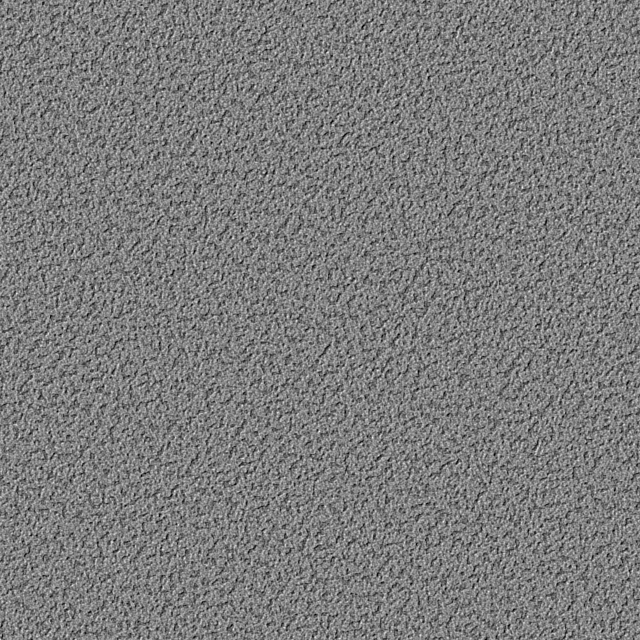
This texture is drawn by a Shadertoy shader. Its source:

```glsl
// Fine grey stucco: gritty plaster with small dark pits, lit from the upper left.

#define PIT_SCALE 98.0      // pits per canvas height
#define GRIT_SCALE 195.0    // lumps of grit per canvas height
#define SPECK_SCALE 330.0   // finest grains per canvas height
#define PIT_LIGHT 2.45      // light on the pits, radians from +x
#define GRIT_LIGHT 2.85     // light on the grit, radians from +x
#define RELIEF_STEP 0.0022  // distance over which slopes are measured
#define PIT_GAIN 0.26
#define GRIT_GAIN 0.27
#define SPECK_GAIN 0.23
#define PIT_SHADE 0.12
#define GLINT 0.18
#define BASE_GREY 0.502

// Unit gradient for a lattice cell, from an integer hash.
vec2 cellGradient(vec2 cell) {
    uvec2 q = uvec2(ivec2(cell)) * uvec2(1597u, 3812u);
    uint n = (q.x ^ (q.y + 7919u)) * 747797u;
    n = (n ^ (n >> 15)) * 277803u;
    n = (n ^ (n >> 13)) * 912931u;
    n ^= n >> 16;
    float angle = float(n & 65535u) / 65536.0 * 6.28318;
    return vec2(cos(angle), sin(angle));
}

// Gradient noise, roughly -0.7 to 0.7.
float gradientNoise(vec2 p) {
    vec2 cell = floor(p);
    vec2 f = p - cell;
    vec2 u = f * f * f * (f * (f * 6.0 - 15.0) + 10.0);
    vec2 x = vec2(1.0, 0.0);
    vec2 y = vec2(0.0, 1.0);
    float a = dot(cellGradient(cell), f);
    float b = dot(cellGradient(cell + x), f - x);
    float c = dot(cellGradient(cell + y), f - y);
    float d = dot(cellGradient(cell + 1.0), f - 1.0);
    return mix(mix(a, b, u.x), mix(c, d, u.x), u.y);
}

// Noise on a turned lattice, so that the layers never line up.
float turnedNoise(vec2 p, float scale, float angle) {
    float c = cos(angle);
    float s = sin(angle);
    return gradientNoise(mat2(c, s, -s, c) * p * scale + 53.7 * angle);
}

// Flat plaster surface at 1, broken by ragged pits down to 0.
float pitHeight(vec2 p) {
    float broad = turnedNoise(p, PIT_SCALE, 0.6);
    float ragged = turnedNoise(p, PIT_SCALE * 1.9, 1.9);
    return smoothstep(-0.45, 0.10, broad + 0.6 * ragged);
}

float gritHeight(vec2 p) {
    return turnedNoise(p, GRIT_SCALE, 1.1);
}

void mainImage(out vec4 fragColor, in vec2 fragCoord) {
    vec2 uv = fragCoord / iResolution.y;
    vec2 pitStep = 0.5 * RELIEF_STEP * vec2(cos(PIT_LIGHT), sin(PIT_LIGHT));
    vec2 gritStep = 0.5 * RELIEF_STEP * vec2(cos(GRIT_LIGHT), sin(GRIT_LIGHT));

    // Slopes towards the light
    float pitAway = pitHeight(uv - pitStep);
    float pitNear = pitHeight(uv + pitStep);
    float pitSlope = pitAway - pitNear;
    float gritSlope = gritHeight(uv - gritStep) - gritHeight(uv + gritStep);

    // Pit walls: shadows are deeper than highlights
    float grey = BASE_GREY + PIT_GAIN * pitSlope * (pitSlope < 0.0 ? 1.2 : 0.7);
    grey += PIT_SHADE * (0.5 * (pitAway + pitNear) - 0.75);

    // Embossed grit, then the finest grains
    float speck = turnedNoise(uv, SPECK_SCALE, 0.3);
    grey += GRIT_GAIN * gritSlope + SPECK_GAIN * speck;

    // Sparse bright specks on the lit faces
    grey += GLINT * max(speck - 0.22, 0.0) * smoothstep(0.0, 0.4, gritSlope + pitSlope);

    fragColor = vec4(vec3(clamp(grey, 0.0, 1.0)), 1.0);
}
```
